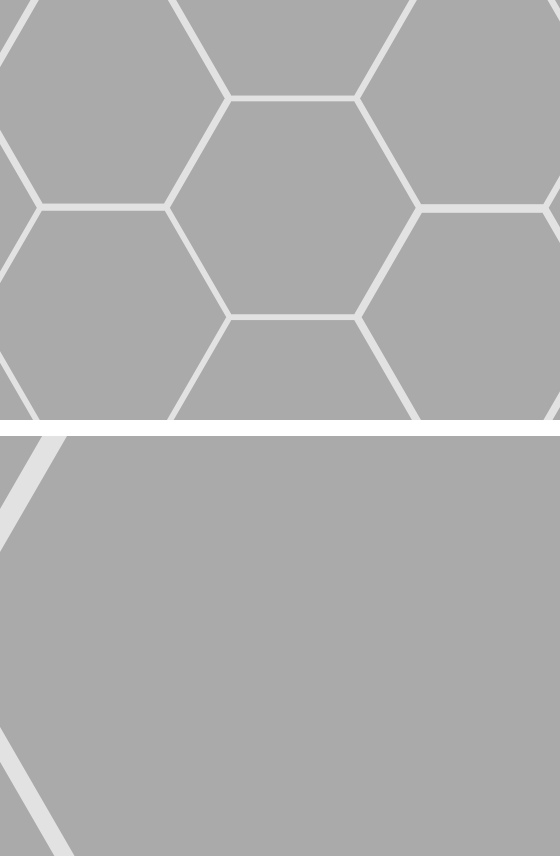
Top, the full canvas; bottom, a detail of the centre.
A Shadertoy shader for this pattern:

```glsl
// Flat-topped hexagonal tiles in plain grey, parted by pale joints.
// Two interleaved rectangular lattices give the nearest tile centre; each tile
// is inset by its own small amount, so the joints differ slightly in width.

#define TILE_HEIGHT 0.5208              // flat to flat, in canvas heights
#define GRID_CENTER vec2(0.0304, 0.0052) // offset from the canvas centre
#define INSET_MIN 0.0133                // narrowest half joint, in tile heights
#define INSET_STEP 0.0031               // added for each variation level
#define INSET_LEVELS 4.0
#define TILE_COLOR vec3(0.667)
#define JOINT_COLOR vec3(0.886)

const vec2 LATTICE = vec2(1.7320508, 1.0);

// Index of the nearest tile, in half lattice steps (column, half row).
vec2 nearestTile(vec2 p) {
    vec2 cell = p / LATTICE;
    vec2 corner = floor(cell + 0.5);
    vec2 middle = floor(cell) + 0.5;
    vec2 toCorner = p - corner * LATTICE;
    vec2 toMiddle = p - middle * LATTICE;
    bool cornerWins = dot(toCorner, toCorner) < dot(toMiddle, toMiddle);
    return 2.0 * (cornerWins ? corner : middle);
}

// Distance from the ideal tile boundary, positive inside.
float hexDepth(vec2 p) {
    p = abs(p);
    return 0.5 - max(p.y, dot(p, vec2(0.8660254, 0.5)));
}

// Modular hash of the tile index to one of the inset levels.
float insetLevel(vec2 tile) {
    float q = tile.x;
    float seed = q * (q * q + 9.0 * q + 2.0) / 6.0 - q * tile.y;
    return mod(floor(seed + 0.5), INSET_LEVELS);
}

void mainImage(out vec4 fragColor, in vec2 fragCoord) {
    // Tile space: one unit is one tile height
    vec2 uv = (fragCoord - 0.5 * iResolution.xy) / iResolution.y;
    vec2 p = (uv - GRID_CENTER) / TILE_HEIGHT;
    float pixel = 1.0 / (iResolution.y * TILE_HEIGHT);

    // Tile shrunk by its own inset
    vec2 tile = nearestTile(p);
    float inset = INSET_MIN + INSET_STEP * insetLevel(tile);
    float depth = hexDepth(p - 0.5 * tile * LATTICE) - inset;

    // Smooth edge between joint and tile
    float coverage = smoothstep(-0.6 * pixel, 0.6 * pixel, depth);
    fragColor = vec4(mix(JOINT_COLOR, TILE_COLOR, coverage), 1.0);
}
```
